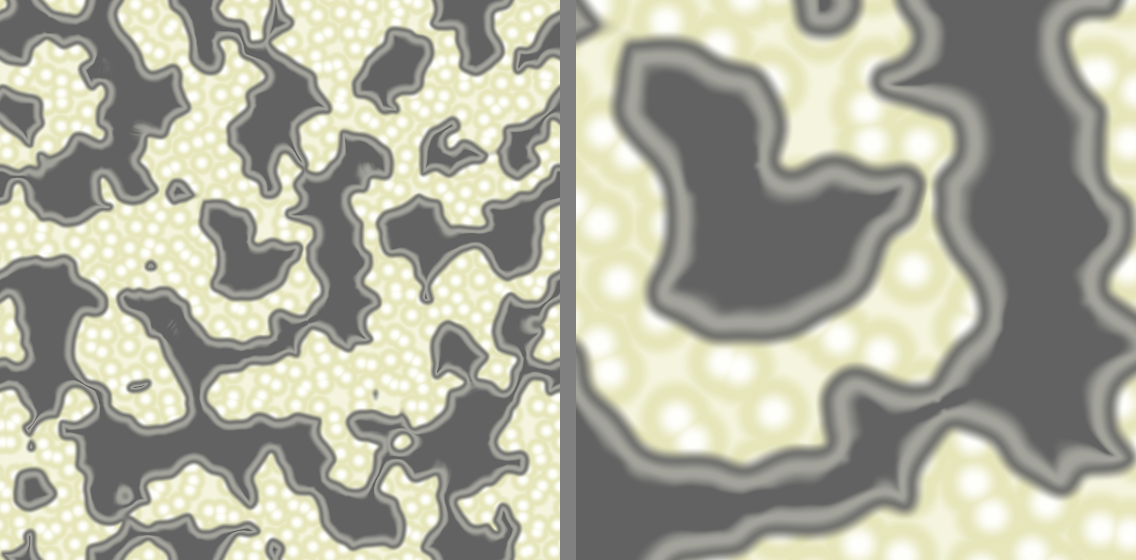
Left, the full canvas; right, a detail of the centre.
Write a WebGL 1 fragment shader that draws this pattern.

```glsl
precision highp float;
// Seamless dark grey islands with banded outlines on a cream ground of soft white dots.

uniform vec2 u_resolution;

// Colours
const vec3 ISLAND  = vec3(0.385, 0.385, 0.385);
const vec3 OUTLINE = vec3(0.440, 0.440, 0.430);
const vec3 BAND    = vec3(0.640, 0.640, 0.612);
const vec3 CREAM   = vec3(0.900, 0.900, 0.730);
const vec3 PALE    = vec3(0.960, 0.960, 0.875);
const vec3 WHITE   = vec3(0.998, 0.998, 0.985);

// Part of the endless pattern that starts at the lower left
const vec2 PATTERN_SHIFT = vec2(0.223, 0.616);

// Island shape: whole repeats per canvas, so that the noise wraps
const float ISLAND_REPEATS = 8.0;
const float MEDIUM_WEIGHT  = 0.43;
const float FINE_WEIGHT    = 0.23;
const float COVERAGE_BIAS  = 0.002;
const float SLOPE_STEP     = 0.0015;
const float SLOPE_FLOOR    = 3.0;
const float MAX_STRIDE     = 0.012;

// Depths inside the shore, in canvas units
const vec2 SHORE      = vec2(-0.0070, 0.0025);
const vec2 BAND_START = vec2(0.0010, 0.0090);
const vec2 BAND_END   = vec2(0.0105, 0.0210);

// Dots: cells per canvas, and radii in canvas units
const float DOT_CELLS  = 30.0;
const float DOT_JITTER = 1.0;
const vec2 DOT_EDGE    = vec2(0.0030, 0.0155);
const vec2 GAP_EDGE    = vec2(0.0165, 0.0265);

const float TAU = 6.2831853;

float hash(vec2 p) {
  return fract(sin(dot(p, vec2(127.1, 311.7))) * 43758.5453);
}

// Wraps a lattice cell to an exact whole number, safe against rounding
vec2 wrapCell(vec2 cell, float period) {
  return floor(mod(cell + 0.5, period));
}

// Contribution of one lattice corner with a random unit gradient
float corner(vec2 cell, vec2 offset, float period) {
  float angle = TAU * hash(wrapCell(cell, period) + period);
  return dot(vec2(cos(angle), sin(angle)), offset);
}

// Gradient noise that wraps after a whole period
float wrapNoise(vec2 p, float period) {
  vec2 cell = floor(p);
  vec2 f = p - cell;
  vec2 w = f * f * f * (f * (f * 6.0 - 15.0) + 10.0);
  vec2 x = vec2(1.0, 0.0);
  vec2 y = vec2(0.0, 1.0);
  float low  = mix(corner(cell, f, period), corner(cell + x, f - x, period), w.x);
  float high = mix(corner(cell + y, f - y, period),
                   corner(cell + 1.0, f - 1.0, period), w.x);
  return mix(low, high, w.y);
}

// Positive inside the islands; shifts keep the octave lattices apart
float islandField(vec2 p) {
  float n = ISLAND_REPEATS;
  return COVERAGE_BIAS
    + wrapNoise(p * n, n)
    + MEDIUM_WEIGHT * wrapNoise(p * n * 2.0 + vec2(0.37, 0.61), n * 2.0)
    + FINE_WEIGHT * wrapNoise(p * n * 3.0 + vec2(0.73, 0.29), n * 3.0);
}

// Distance to the shore, summed over two strides down the slope
float islandDepth(vec2 p) {
  float depth = 0.0;
  for (int i = 0; i < 2; i++) {
    float f = islandField(p);
    vec2 slope = vec2(islandField(p + vec2(SLOPE_STEP, 0.0)),
                      islandField(p + vec2(0.0, SLOPE_STEP))) - f;
    slope /= SLOPE_STEP;
    float steepness = sqrt(dot(slope, slope) + SLOPE_FLOOR * SLOPE_FLOOR);
    float stride = clamp(f / steepness, -MAX_STRIDE, MAX_STRIDE);
    p -= stride * slope / steepness;
    depth += stride;
  }
  return depth;
}

// Distance to the nearest scattered dot centre
float dotDistance(vec2 p) {
  vec2 q = p * DOT_CELLS;
  vec2 home = floor(q);
  float nearest = 4.0;
  for (int j = -1; j <= 1; j++) {
    for (int i = -1; i <= 1; i++) {
      vec2 cell = home + vec2(float(i), float(j));
      vec2 id = wrapCell(cell, DOT_CELLS);
      vec2 jitter = vec2(hash(id + 3.7), hash(id + 51.3)) - 0.5;
      nearest = min(nearest, length(cell + 0.5 + DOT_JITTER * jitter - q));
    }
  }
  return nearest / DOT_CELLS;
}

void main() {
  vec2 p = fract(gl_FragCoord.xy / u_resolution + PATTERN_SHIFT);

  // Ground: white dots, cream rings, paler gaps
  float d = dotDistance(p);
  vec3 ground = mix(CREAM, PALE, smoothstep(GAP_EDGE.x, GAP_EDGE.y, d));
  ground = mix(WHITE, ground, smoothstep(DOT_EDGE.x, DOT_EDGE.y, d));

  // Islands: dark outline, light band, dark core
  float depth = islandDepth(p);
  vec3 island = mix(OUTLINE, BAND, smoothstep(BAND_START.x, BAND_START.y, depth));
  island = mix(island, ISLAND, smoothstep(BAND_END.x, BAND_END.y, depth));

  gl_FragColor = vec4(mix(ground, island, smoothstep(SHORE.x, SHORE.y, depth)), 1.0);
}
```
